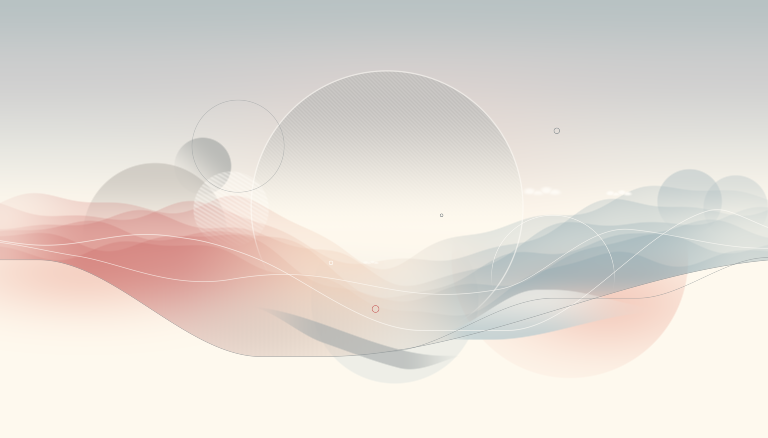
This background is drawn by a WebGL 1 fragment shader. Its source:

```glsl
precision highp float;
uniform vec2 u_resolution;

float px;
vec2 p;
vec3 col;

void paint(vec3 c, float a) { col = mix(col, c, a); }
float fill(float d) { return clamp(0.5 - d / (2.0 * px), 0.0, 1.0); }
float stroke(float d, float w) { return 1.0 - smoothstep(0.0, w + px, abs(d)); }
float disc(float x, float y, float r) { return length(p - vec2(x, y)) - r; }
float hatch(float t) { return 0.5 + 0.5 * sin(t); }

// Smooth step whose edges may descend
float ramp(float a, float b, float v) {
  float t = clamp((v - a) / (b - a), 0.0, 1.0);
  return t * t * (3.0 - 2.0 * t);
}

float glow(float x, float y, vec2 size) {
  vec2 q = (p - vec2(x, y)) / size;
  return exp(-dot(q, q));
}

float ridge(float x, float i) {
  float wave = 0.01 * sin(x * 23.0 + i * 1.9) + 0.005 * sin(x * 47.0 + i * 2.7);
  float left = 0.306 - 0.012 * i - 0.08 * ramp(0.28, 0.54, x);
  float right = 0.236 + 0.082 * ramp(0.5, 0.84, x) - 0.016 * i;
  return mix(left, right, ramp(0.44, 0.56, x)) + wave;
}

float cloud(float x, float y, float s) {
  float m = 0.0;
  for (int i = 0; i < 4; i++) {
    float k = float(i) - 1.5;
    vec2 puff = vec2(x, y) + s * vec2(k * 0.5, 0.12 * sin(k * 4.0));
    m = max(m, ramp(s * 0.5, s * 0.1, length((p - puff) * vec2(1.0, 1.6))));
  }
  return m * ramp(y - s * 0.3, y, p.y);
}

void main() {
  p = gl_FragCoord.xy / u_resolution.x;
  px = 0.8 / u_resolution.x;
  float x = p.x, y = p.y;
  vec3 cream = vec3(0.998, 0.978, 0.935);
  vec3 white = vec3(1.0, 0.99, 0.97);
  vec3 slate = vec3(0.52, 0.55, 0.56);
  vec3 rose = vec3(0.80, 0.43, 0.42);
  vec3 blush = vec3(0.94, 0.74, 0.68);

  // Sky and soft glows
  col = mix(cream, vec3(0.89, 0.89, 0.87), ramp(0.28, 0.41, y));
  paint(vec3(0.81), ramp(0.37, 0.48, y));
  paint(vec3(0.72, 0.76, 0.765), ramp(0.46, 0.575, y));
  paint(vec3(0.93, 0.84, 0.81), 0.5 * glow(0.53, 0.39, vec2(0.23, 0.1)));
  paint(blush, 0.65 * glow(0.11, 0.215, vec2(0.16, 0.055)));

  // Large hatched sun
  float sun = disc(0.504, 0.301, 0.177);
  float lit = ramp(0.27, 0.45, y);
  vec3 sunColor = mix(cream, vec3(0.775, 0.765, 0.755), lit);
  sunColor += 0.035 * lit * (hatch((x + y) * 1250.0) - 0.5);
  paint(sunColor, fill(sun) * ramp(0.2, 0.3, y));

  // Distant domes
  paint(vec3(0.76, 0.74, 0.71), 0.65 * fill(disc(0.202, 0.264, 0.094)) * ramp(0.25, 0.35, y));
  float moonShade = 0.06 + 0.65 * ramp(0.57, 0.66, x + y);
  paint(vec3(0.66, 0.67, 0.66), fill(disc(0.264, 0.354, 0.037)) * moonShade);
  for (int i = 0; i < 2; i++) {
    float k = float(i);
    float hill = fill(disc(0.898 + 0.06 * k, 0.308 - 0.008 * k, 0.042));
    paint(vec3(0.72, 0.77, 0.78), (0.55 - 0.15 * k) * hill * ramp(0.26, 0.34, y));
  }

  // Lower translucent discs
  paint(vec3(0.85, 0.88, 0.87), 0.45 * fill(disc(0.514, 0.18, 0.109)) * ramp(0.26, 0.14, y));
  float warmth = 0.06 + 0.65 * glow(0.79, 0.175, vec2(0.13, 0.065));
  paint(blush, fill(disc(0.742, 0.232, 0.154)) * warmth * ramp(0.27, 0.21, y));

  // Misty ridges, warm on the left and cool on the right
  float ground = 0.232 - 0.126 * ramp(0.05, 0.34, x) + 0.128 * ramp(0.42, 1.05, x);
  float land = fill(ground - y);
  vec3 tint = mix(rose, vec3(0.93, 0.77, 0.67), ramp(0.22, 0.44, x));
  tint = mix(tint, vec3(0.53, 0.64, 0.68), ramp(0.46, 0.66, x));
  float mist = 0.25 + 0.75 * ramp(0.1, 0.23, y);
  mist *= (0.35 + 0.65 * ramp(0.0, 0.12, x)) * (1.0 - 0.6 * ramp(0.82, 0.98, x));
  mist *= 1.0 - 0.4 * glow(0.52, y, vec2(0.06));
  mist *= 1.0 - 0.8 * ramp(0.62, 0.76, x) * ramp(0.215, 0.165, y);
  for (int i = 0; i < 6; i++) {
    float k = float(i);
    float depth = ridge(x, k) - y;
    float a = 0.11 + 0.015 * k + 0.12 * exp(-max(depth, 0.0) * 28.0);
    paint(tint, a * fill(-depth) * land * mist);
  }
  float basin = land * glow(0.35, 0.14, vec2(0.15, 0.06));
  paint(vec3(0.84, 0.79, 0.75), basin * (0.55 + 0.06 * hatch(x * 1100.0)));

  // Grey and pale blue ribbons
  float span = ramp(0.32, 0.42, x) * ramp(0.61, 0.52, x);
  float top = 0.172 - 0.065 * ramp(0.31, 0.58, x);
  float low = top - 0.024 * span;
  paint(vec3(0.66, 0.68, 0.68), 0.65 * span * fill(y - top) * fill(low - y));
  span = ramp(0.57, 0.62, x) * ramp(0.86, 0.7, x);
  top = 0.138 + 0.055 * ramp(0.57, 0.7, x) - 0.025 * ramp(0.72, 0.87, x);
  low = 0.128 + 0.036 * ramp(0.64, 0.86, x);
  vec3 ribbon = mix(vec3(0.75, 0.81, 0.82), vec3(0.92, 0.92, 0.9), ramp(0.13, 0.185, y));
  paint(ribbon, 0.85 * span * fill(y - top) * fill(low - y));

  // Hatched pearl and thin circle outlines
  float pearl = fill(disc(0.301, 0.298, 0.049)) * ramp(0.24, 0.31, y);
  paint(white, pearl * (0.2 + 0.3 * hatch((x * 0.6 + y) * 1150.0)));
  paint(white, 0.6 * stroke(sun, 0.0006) * ramp(0.17, 0.25, y + 0.25 * (x - 0.5)));
  paint(slate, 0.3 * stroke(disc(0.31, 0.38, 0.06), 0.0));
  paint(white, 0.55 * stroke(disc(0.72, 0.21, 0.08), 0.0) * ramp(0.19, 0.24, y));

  // Flowing lines
  float sweep = 0.258 + 0.007 * sin(x * 24.0 - 3.0) * ramp(0.4, 0.2, x)
    - 0.118 * ramp(0.25, 0.55, x) + 0.16 * ramp(0.66, 0.95, x) - 0.035 * ramp(0.92, 1.04, x);
  float drift = 0.2 + 0.013 * cos((x - 0.37) * 15.0)
    + 0.045 * ramp(0.3, 0.1, x) + 0.06 * ramp(0.65, 0.82, x);
  float thread = 0.112 + 0.07 * ramp(0.5, 0.72, x) + 0.053 * ramp(0.83, 1.0, x);
  paint(white, 0.55 * stroke(y - sweep, 0.0003));
  paint(white, 0.5 * stroke(y - drift, 0.0002));
  paint(slate, 0.45 * stroke(y - ground, 0.0));
  paint(slate, 0.4 * stroke(y - thread, 0.0) * ramp(0.48, 0.55, x));

  // Clouds and small rings
  paint(white, 0.8 * cloud(0.706, 0.32, 0.022));
  paint(white, 0.9 * cloud(0.806, 0.318, 0.015));
  paint(white, 0.6 * cloud(0.483, 0.228, 0.009));
  paint(slate, 0.7 * stroke(disc(0.725, 0.4, 0.0036), 0.0));
  paint(slate, 0.8 * stroke(disc(0.575, 0.29, 0.0018), 0.0));
  paint(rose, 0.8 * stroke(disc(0.489, 0.168, 0.0044), 0.0));
  paint(white, 0.8 * stroke(disc(0.431, 0.228, 0.0024), 0.0));
  gl_FragColor = vec4(col, 1.0);
}
```
